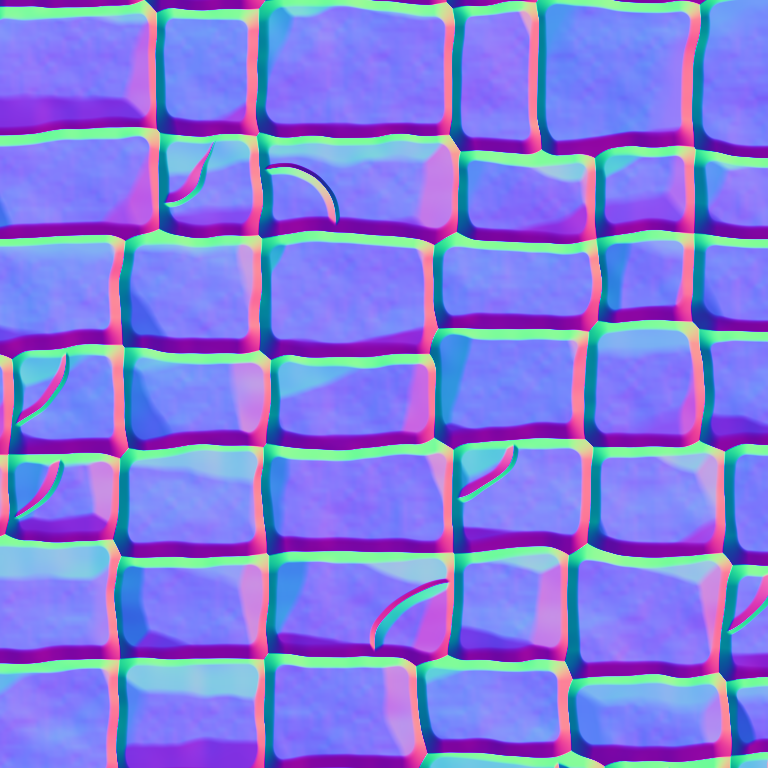
A three.js fragment shader for this texture map:

```glsl
// Tangent-space normal map of an irregular wall of bevelled, chipped stone blocks.
varying vec2 vUv;

float hash(vec2 p) {
  vec3 q = fract(vec3(p.xyx) * 0.1031);
  q += dot(q, q.yzx + 33.33);
  return fract((q.x + q.y) * q.z);
}

float noise(vec2 p) {
  vec2 i = floor(p), f = fract(p);
  f = f * f * f * (f * (f * 6.0 - 15.0) + 10.0);
  return mix(mix(hash(i), hash(i + vec2(1, 0)), f.x),
             mix(hash(i + vec2(0, 1)), hash(i + vec2(1, 1)), f.x), f.y) - 0.5;
}

float smoothMin(float a, float b, float k) {
  float overlap = max(k - abs(a - b), 0.0);
  return min(a, b) - overlap * overlap / (4.0 * k);
}

// Position of the joint running through a grid vertex.
float jointX(vec2 v) { return v.x + 0.46 * (hash(v + 17.0) - 0.5); }
float jointY(vec2 v) { return v.y + 0.46 * (hash(v + 71.0) - 0.5); }

// Distance into a rounded block; the bottom bevel is the widest.
float blockDistance(vec2 q, vec2 halfSize) {
  vec2 inset = halfSize - abs(q);
  if (q.y < 0.0) inset.y *= 0.68;
  return 0.026 - length(max(0.026 - inset, 0.0));
}

float wallHeight(vec2 uv) {
  // Wavy joints
  vec2 p = uv + 0.018 * vec2(noise(uv * 8.0 + 5.0), noise(uv * 7.0 + 40.0))
              + 0.005 * vec2(noise(uv * 27.0 + 9.0), noise(uv * 27.0 + 63.0));

  // Find the block: joints alternate between horizontal and vertical vertices
  vec2 grid = vec2(5.4, 7.2);
  vec2 base = floor(p * grid) + 20.0;
  float depth = -1.0;
  vec2 id = base, q = vec2(0.0), halfSize = vec2(0.1);
  for (int j = -1; j <= 1; j++) {
    for (int i = -1; i <= 1; i++) {
      vec2 c = base + vec2(float(i), float(j));
      vec2 r = c + vec2(1, 0), t = c + vec2(0, 1), rt = c + 1.0;
      bool even = mod(c.x + c.y, 2.0) < 0.5;
      vec2 lo = even ? vec2(jointX(t), jointY(c)) : vec2(jointX(c), jointY(r));
      vec2 hi = even ? vec2(jointX(r), jointY(rt)) : vec2(jointX(rt), jointY(t));
      lo = (lo - 20.0) / grid;
      hi = (hi - 20.0) / grid;
      vec2 local = p - 0.5 * (lo + hi);
      float d = blockDistance(local, 0.5 * (hi - lo));
      if (d > depth) {
        depth = d;
        id = c;
        q = local;
        halfSize = 0.5 * (hi - lo);
      }
    }
  }

  // Slightly tilted, softly worn face
  vec2 tilt = vec2(hash(id + 3.1), hash(id + 8.7)) - 0.5;
  float face = 0.055 + dot(q, tilt) * 0.14;
  float h = face + 0.008 * noise(uv * 13.0) + 0.0022 * noise(uv * 34.0 + 11.0)
          + 0.0006 * noise(uv * 90.0);

  // Chiselled facets, one leaning towards each side
  for (int k = 0; k < 4; k++) {
    float side = float(k);
    float r1 = hash(id * 1.7 + side * 5.3), r2 = hash(id * 2.3 + side * 9.1);
    float angle = 1.5708 * side + (r1 - 0.5) * 1.1;
    vec2 dir = vec2(cos(angle), sin(angle));
    float reach = dot(halfSize, abs(dir)) - dot(q, dir) + 0.012 * noise(uv * 18.0 + side * 7.0);
    float cut = 0.012 + 0.042 * r2;
    float slope = min(0.25 + 1.1 * hash(id + side * 3.9), 0.034 / cut);
    h = smoothMin(h, face + (reach - cut) * slope, 0.003);
  }

  // Curved crack around a corner of some blocks
  if (hash(id * 3.7 + 2.0) < 0.24) {
    vec2 corner = halfSize * sign(vec2(hash(id + 4.4), hash(id + 6.6)) - 0.5);
    float radius = mix(0.8, 1.4, hash(id + 12.5)) * min(halfSize.x, halfSize.y);
    float s = length(q - corner) - radius + 0.03 * noise(uv * 15.0 + 31.0);
    h = smoothMin(h, face - 0.022 + max(s * 4.5, -s * 2.0), 0.004);
  }

  // Steep bevel down into the joint
  return smoothMin(h, depth * 5.0, 0.012);
}

void main() {
  vec2 e = vec2(0.0013, 0.0);
  vec2 gradient = vec2(wallHeight(vUv + e.xy) - wallHeight(vUv - e.xy),
                       wallHeight(vUv + e.yx) - wallHeight(vUv - e.yx)) / (2.0 * e.x);
  vec3 normal = normalize(vec3(-gradient, 1.0));
  gl_FragColor = vec4(normal * vec3(0.5, 0.5, 0.49) + 0.5, 1.0);
}
```
